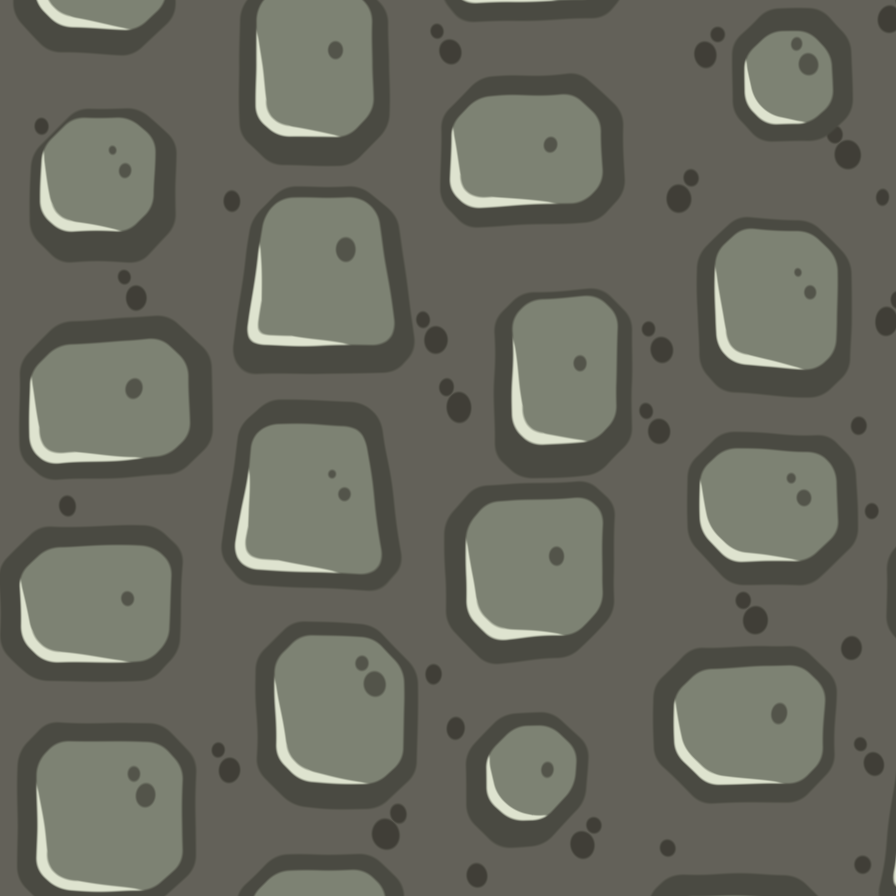
This texture is drawn by a Shadertoy shader. Its source:

```glsl
// Cartoon ground of chipped, rim-shaded stones with scattered dark pebbles.

const float CELL = 0.24;         // spacing of stones
const float PEBBLE_CELL = 0.115; // spacing of pebble candidates

struct Stone {
    vec2 local, size;
    vec3 rnd;
    float face, rim;
};

vec3 hash3(vec2 p) {
    vec3 q = fract(p.xyx * vec3(0.1031, 0.1030, 0.0973));
    q += dot(q, q.yxz + 33.33);
    return fract((q.xxy + q.yzz) * q.zyx);
}

float gradientNoise(vec2 p) {
    vec2 i = floor(p), f = p - i;
    vec2 u = f * f * (3.0 - 2.0 * f);
    vec4 corner;
    for (int k = 0; k < 4; k++) {
        vec2 o = vec2(k & 1, k >> 1);
        float angle = 6.2832 * hash3(i + o).x;
        corner[k] = dot(vec2(cos(angle), sin(angle)), f - o);
    }
    return mix(mix(corner.x, corner.y, u.x), mix(corner.z, corner.w, u.x), u.y);
}

float smoothMax(float a, float b, float k) {
    float h = max(k - abs(a - b), 0.0) / k;
    return max(a, b) + h * h * k * 0.25;
}

// Tapered box with four unevenly cut corners
float slab(vec2 p, vec2 size, float taper, float tilt, float cut, vec2 seed) {
    float width = size.x * (1.0 - taper * p.y / size.y);
    vec2 a = abs(vec2(p.x, p.y + tilt * p.x)) - vec2(width, size.y);
    float chip = cut * mix(0.65, 1.3, hash3(seed + 3.7 * sign(p)).x);
    float box = smoothMax(a.x, a.y, 0.008);
    return smoothMax(box, (a.x + a.y + chip) * 0.707, 0.01);
}

// Columns are staggered; each cell holds one stone that stays inside it
vec2 stoneCell(vec2 p, float column) {
    float shift = 0.5 * mod(column, 2.0) + 0.25 * hash3(vec2(column, 7.0)).y;
    return vec2(column, floor(p.y / CELL + shift));
}

Stone stoneAt(vec2 p, vec2 cell) {
    Stone s;
    s.rnd = hash3(cell + 41.0);
    vec3 r = hash3(cell + 83.0);
    float shift = 0.5 * mod(cell.x, 2.0) + 0.25 * hash3(vec2(cell.x, 7.0)).y;
    vec2 center = (cell + 0.5 - vec2(0.0, shift)) * CELL;

    // Blocks by default, with some small nuggets and some trapezoids
    s.size = mix(vec2(0.058, 0.059), vec2(0.091, 0.085), r.xy);
    float taper = 0.04 * (r.z - 0.5), cut = 0.027;
    if (s.rnd.x < 0.2) {
        s.size = vec2(0.049, 0.052);
        cut = 0.035;
    } else if (s.rnd.x > 0.84) {
        s.size = vec2(0.073, 0.082);
        taper = 0.17;
        cut = 0.013;
    }
    float tilt = 0.12 * (s.rnd.y - 0.5);
    vec2 rimSize = s.size + vec2(0.018, 0.022);
    center += (hash3(cell + 17.0).xy * 2.0 - 1.0) * max(0.115 - rimSize, 0.0);
    s.local = p - center;
    s.face = slab(s.local, s.size, taper, tilt, cut, cell);
    vec2 drop = (r.zx - vec2(0.5, 0.75)) * vec2(0.014, 0.02);
    s.rim = slab(s.local - drop, rimSize, taper, tilt, cut + 0.013, cell);
    return s;
}

float nearestRim(vec2 p) {
    float d = 1.0;
    for (int k = 0; k < 9; k++) {
        vec2 cell = stoneCell(p, floor(p.x / CELL) + float(k % 3 - 1));
        d = min(d, stoneAt(p, cell + vec2(0.0, k / 3 - 1)).rim);
    }
    return d;
}

// Oval dot, sometimes with a smaller companion above it
float dots(vec2 p, float radius, float side, bool paired) {
    p *= vec2(1.08, 0.92);
    float d = length(p) - radius;
    if (paired) d = min(d, length(p - vec2(side * 0.015, 0.021)) - radius * 0.6);
    return d;
}

float cover(float d) {
    float soft = max(0.0018, 0.7 / iResolution.y);
    return 1.0 - smoothstep(-soft, soft, d);
}

void mainImage(out vec4 fragColor, in vec2 fragCoord) {
    vec2 p = fragCoord / iResolution.y;
    p += 0.004 * vec2(gradientNoise(p * 14.0), gradientNoise(p * 14.0 + 50.0));
    vec3 color = vec3(0.388, 0.382, 0.348);

    // Pebbles, only where the ground is free
    for (int k = 0; k < 9; k++) {
        vec2 cell = floor(p / PEBBLE_CELL) + vec2(k % 3 - 1, k / 3 - 1);
        vec3 r = hash3(cell + 129.0);
        vec2 center = (cell + 0.15 + 0.7 * r.xy) * PEBBLE_CELL;
        float radius = mix(0.008, 0.016, r.z);
        float d = dots(p - center, radius, r.x < 0.5 ? -1.0 : 1.0, r.z > 0.55);
        if (d < 0.004 && nearestRim(center) > radius + 0.004)
            color = mix(color, vec3(0.25, 0.245, 0.215), cover(d));
    }

    // Stones: dark rim, face, spots, then light on the lower left edge
    for (int k = 0; k < 9; k++) {
        vec2 cell = stoneCell(p, floor(p.x / CELL) + float(k % 3 - 1));
        Stone s = stoneAt(p, cell + vec2(0.0, k / 3 - 1));
        color = mix(color, vec3(0.29, 0.29, 0.257), cover(s.rim));
        color = mix(color, vec3(0.49, 0.51, 0.45), cover(s.face));
        vec2 spot = s.size * (vec2(0.3, 0.05) + 0.3 * s.rnd.yz);
        float d = dots(s.local - spot, mix(0.007, 0.013, s.rnd.z), -1.0, s.rnd.y > 0.5);
        color = mix(color, vec3(0.325, 0.33, 0.29), cover(max(d, s.face)));
        float lowerLeft = -dot(s.local / s.size, vec2(1.0));
        float glint = 0.0115 * clamp((lowerLeft - 0.5) / 0.8, 0.0, 1.0);
        float lit = cover(s.face) * cover(-s.face - glint) * smoothstep(0.5, 0.65, lowerLeft);
        color = mix(color, vec3(0.87, 0.89, 0.81), lit);
    }
    fragColor = vec4(color, 1.0);
}
```
